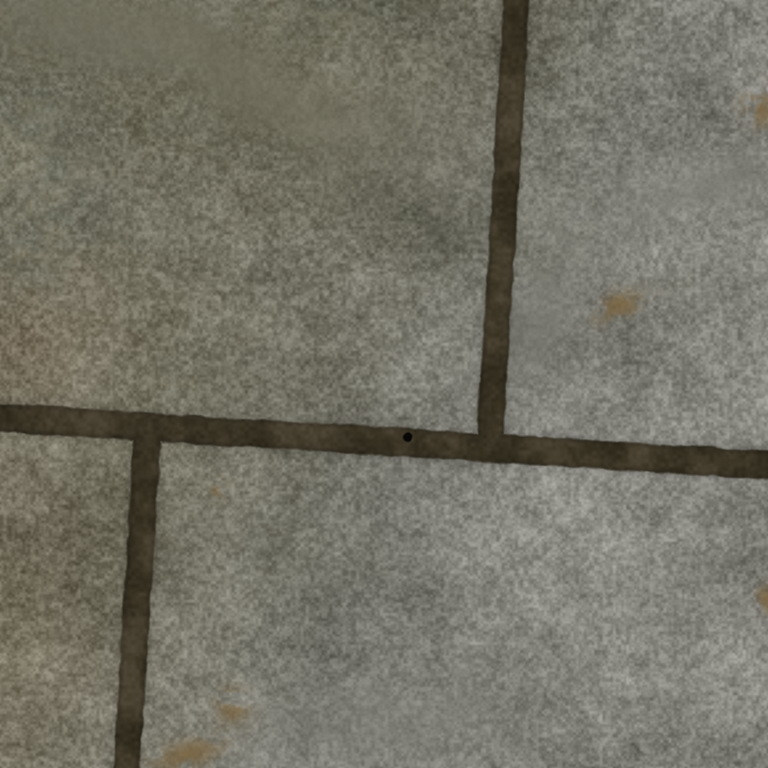
Reproduce this texture procedurally as a three.js fragment shader.

```glsl
// Weathered stone paving: four slabs parted by slightly tilted, sunken joints.
// Layered value noise gives stains, mottling and grain; soft ellipses place the
// larger stains, and ragged distance bands carve the joints.
varying vec2 vUv;

const vec3 OLIVE_STONE = vec3(0.445, 0.435, 0.370);
const vec3 GREY_STONE = vec3(0.490, 0.488, 0.460);
const vec3 DARK_STAIN = vec3(0.300, 0.305, 0.255);
const vec3 PALE_BLOOM = vec3(0.560, 0.555, 0.530);
const vec3 WARM_STAIN = vec3(0.460, 0.415, 0.345);
const vec3 RUST = vec3(0.470, 0.375, 0.220);
const vec3 JOINT_DARK = vec3(0.195, 0.175, 0.120);
const vec3 JOINT_LIGHT = vec3(0.290, 0.258, 0.195);

float hash(vec2 p) {
  vec3 q = fract(vec3(p.xyx) * 0.1031);
  q += dot(q, q.yzx + 33.33);
  return fract((q.x + q.y) * q.z);
}

float noise(vec2 p) {
  vec2 cell = floor(p);
  vec2 f = fract(p);
  f = f * f * (3.0 - 2.0 * f);
  float low = mix(hash(cell), hash(cell + vec2(1.0, 0.0)), f.x);
  float high = mix(hash(cell + vec2(0.0, 1.0)), hash(cell + 1.0), f.x);
  return mix(low, high, f.y);
}

float fbm(vec2 p) {
  float sum = 0.0;
  float weight = 0.5;
  for (int i = 0; i < 5; i++) {
    sum += weight * noise(p);
    p = mat2(0.8, 0.6, -0.6, 0.8) * p * 2.03 + 17.3;
    weight *= 0.5;
  }
  return sum;
}

// Soft tilted ellipse, 1 at its centre.
float blob(vec2 p, vec2 centre, vec2 radius, float angle) {
  float c = cos(angle);
  float s = sin(angle);
  vec2 d = mat2(c, -s, s, c) * (p - centre) / radius;
  return exp(-dot(d, d));
}

float rustSpot(vec2 p, vec2 centre, vec2 radius) {
  return blob(p, centre, radius, 0.3) * smoothstep(0.32, 0.58, fbm(p * 45.0));
}

// Signed distance to the joints, negative inside them.
float jointDistance(vec2 p) {
  float across = p.y - (0.456 - 0.0615 * p.x);
  float upper = abs(p.x - (0.6115 + 0.0615 * p.y)) - 0.0172;
  float lower = abs(p.x - (0.1650 + 0.0630 * p.y)) - 0.0178;
  float upright = across > 0.0 ? upper : lower;
  return min(abs(across) - 0.0185, upright);
}

// Where dark weathering gathers.
float darkAreas(vec2 p) {
  float d = 0.95 * blob(p, vec2(0.05, 0.82), vec2(0.15, 0.12), -0.3);
  d += 0.60 * blob(p, vec2(0.07, 0.68), vec2(0.10, 0.06), 0.1);
  d += 0.90 * blob(p, vec2(0.47, 0.985), vec2(0.16, 0.045), -0.15);
  d += 0.75 * blob(p, vec2(0.55, 0.72), vec2(0.15, 0.035), -0.35);
  d += 0.50 * blob(p, vec2(0.27, 0.52), vec2(0.14, 0.06), -0.2);
  d += 0.45 * blob(p, vec2(0.73, 0.70), vec2(0.08, 0.05), 0.2);
  d += 0.45 * blob(p, vec2(0.86, 0.61), vec2(0.13, 0.05), 0.4);
  d += 0.45 * blob(p, vec2(0.38, 0.30), vec2(0.18, 0.07), -0.2);
  return d;
}

// Worn patches where the grain fades.
float smoothAreas(vec2 p) {
  float s = blob(p, vec2(0.38, 0.87), vec2(0.22, 0.07), -0.35);
  s += blob(p, vec2(0.12, 0.97), vec2(0.20, 0.06), -0.1);
  s += 0.9 * blob(p, vec2(0.92, 0.76), vec2(0.12, 0.035), 0.2);
  s += 0.9 * blob(p, vec2(0.69, 0.57), vec2(0.05, 0.10), -0.3);
  s += 0.6 * blob(p, vec2(0.50, 0.06), vec2(0.20, 0.07), 0.2);
  return clamp(s, 0.0, 1.0);
}

vec3 stone(vec2 p) {
  vec2 warped = p + 0.07 * (vec2(fbm(p * 9.0), fbm(p * 9.0 + 40.0)) - 0.48);
  float worn = smoothAreas(warped);
  float mottling = fbm(p * vec2(28.0, 36.0) + 5.0);
  float grain = noise(p * 165.0) * 0.55 + noise(p * 290.0 + 9.0) * 0.45 - 0.5;
  float greyness = smoothstep(0.30, 0.85, p.x + 0.55 * (0.5 - p.y) + 0.12);
  vec3 colour = mix(OLIVE_STONE, GREY_STONE, greyness);

  float warm = blob(warped, vec2(0.03, 0.56), vec2(0.13, 0.09), 0.0);
  warm += 0.6 * blob(warped, vec2(0.03, 0.20), vec2(0.12, 0.22), 0.0);
  colour = mix(colour, WARM_STAIN, 0.7 * warm);
  float pale = blob(warped, vec2(0.68, 0.30), vec2(0.26, 0.10), -0.3);
  pale += blob(warped, vec2(0.95, 0.08), vec2(0.16, 0.13), 0.3);
  pale += 0.7 * blob(warped, vec2(0.95, 0.64), vec2(0.12, 0.08), 0.3);
  pale += 0.5 * blob(warped, vec2(0.36, 0.66), vec2(0.22, 0.08), -0.4);
  colour = mix(colour, PALE_BLOOM, 0.42 * clamp(pale, 0.0, 1.0));

  float speckle = smoothstep(0.30, 0.62, mottling + 0.18 * grain);
  colour = mix(colour, DARK_STAIN, 0.72 * clamp(darkAreas(warped), 0.0, 1.0) * speckle);
  colour += (0.20 * (fbm(p * 7.0 + 3.0) - 0.48) + 0.14 * (mottling - 0.48)) * (1.0 - 0.6 * worn);
  colour += 0.23 * grain * (1.0 - 0.72 * worn);

  float rust = rustSpot(p, vec2(0.805, 0.602), vec2(0.035, 0.018));
  rust += rustSpot(p, vec2(0.990, 0.860), vec2(0.020, 0.028));
  rust += rustSpot(p, vec2(0.245, 0.018), vec2(0.045, 0.018));
  rust += rustSpot(p, vec2(0.303, 0.080), vec2(0.020, 0.022));
  rust += rustSpot(p, vec2(0.285, 0.362), vec2(0.012, 0.012));
  rust += rustSpot(p, vec2(0.998, 0.220), vec2(0.013, 0.018));
  return mix(colour, RUST, 0.75 * clamp(rust, 0.0, 1.0));
}

void main() {
  float edge = jointDistance(vUv) + 0.006 * (fbm(vUv * 55.0) - 0.48);
  float joint = 1.0 - smoothstep(-0.0022, 0.0022, edge);
  vec3 mortar = mix(JOINT_DARK, JOINT_LIGHT, smoothstep(0.25, 0.75, fbm(vUv * 24.0 + 8.0)));
  mortar += 0.05 * (noise(vUv * 190.0) - 0.5);
  mortar *= 0.84 + 0.16 * smoothstep(0.0, 0.008, -edge);
  vec3 slab = stone(vUv) * (1.0 - 0.12 * exp(-max(edge, 0.0) * 180.0));
  vec3 colour = mix(slab, mortar, joint);

  // Small pit in the mortar.
  float pit = length(vUv - vec2(0.530, 0.431)) + 0.003 * (noise(vUv * 150.0) - 0.5);
  colour *= 1.0 - 0.88 * (1.0 - smoothstep(0.0045, 0.0080, pit));
  gl_FragColor = vec4(colour, 1.0);
}
```
